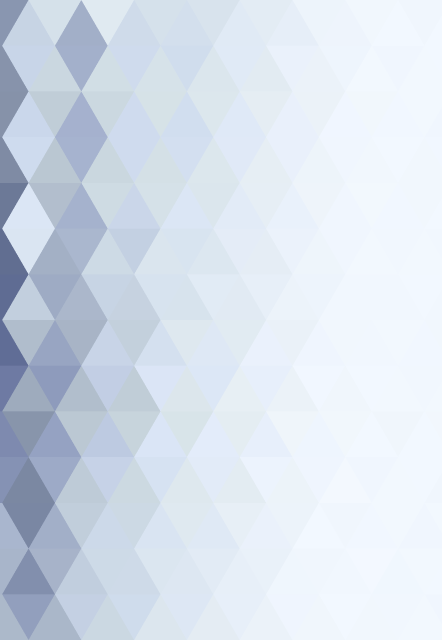
Reproduce this background procedurally as a WebGL 1 fragment shader.

```glsl
precision highp float;

uniform vec2 u_resolution;

const float ROWS = 14.0;
const float HALF_SIDE = 0.57735;    // half a triangle side, in row heights
const float GRID_SHIFT = 0.047;     // left offset of the lattice, in row heights
const float FAR_TONE = 0.88;
const float FAR_RISE = 0.09;
const float TONE_RIPPLE = 0.009;
const float HUE_SWING = 0.025;
const float PI = 3.14159265;
const int SAMPLES = 3;              // smoothing samples per axis

float bump(float x, float centre, float width) {
  float d = (x - centre) / width;
  return exp(-d * d);
}

// Column and row of the triangle that holds p; rows count from the top.
vec2 triangleAt(vec2 p) {
  vec2 q = vec2((p.x - GRID_SHIFT) / HALF_SIDE, ROWS - p.y);
  vec2 cell = floor(q);
  vec2 f = q - cell;
  float parity = mod(cell.x + cell.y, 2.0);
  float edge = mix(1.0 - f.y, f.y, parity);
  return vec2(cell.x - 1.0 + step(edge, f.x), cell.y);
}

// Each of the dark left columns has its own rise and fall down the rows.
float columnTone(float column, float row) {
  if (column < -0.5) {
    return 0.59 - 0.18 * bump(row, 6.0, 2.7) + 0.13 * step(10.5, row);
  }
  if (column < 0.5) {
    return mix(0.83, 0.53, smoothstep(5.0, 10.5, row))
      + 0.07 * bump(row, 4.2, 1.6) + 0.09 * smoothstep(11.5, 13.0, row);
  }
  if (column < 1.5) {
    float d = row - 7.7;
    return 0.61 + max(-0.035 * d, 0.022 * d);
  }
  if (column < 2.5) {
    return 0.69 + 0.02 * smoothstep(2.0, 4.0, row)
      + 0.10 * smoothstep(6.0, 11.0, row);
  }
  if (column < 3.5) {
    return 0.85 + 0.06 * bump(row, 0.0, 0.9) - 0.055 * bump(row, 8.5, 1.6);
  }
  if (column < 4.5) {
    return 0.865 - 0.055 * bump(row, 7.0, 3.2);
  }
  // Pale columns brighten to the right, sooner near the bottom.
  float ramp = smoothstep(4.0, 14.0, column + 0.15 * row);
  float topDiamonds = 0.02 * bump(column, 6.0, 0.6) * step(row, 3.5);
  return FAR_TONE + FAR_RISE * ramp - topDiamonds;
}

vec3 triangleColor(vec2 id) {
  float column = max(id.x, -1.0);
  float row = id.y;
  float fade = 1.0 - smoothstep(3.0, 14.0, column);

  // Layered sines vary the tone; neighbouring columns swing in hue.
  float ripple = sin(column * 2.4 + row * 1.7) + 0.6 * sin(column * 4.1 - row * 2.3);
  float tone = columnTone(column, row) + TONE_RIPPLE * ripple * mix(0.3, 1.0, fade);
  float hue = HUE_SWING * cos(0.5 * (row - 2.5) + PI * column) * mix(0.15, 1.0, fade);

  float red = tone - 0.05 + 0.03 * smoothstep(0.85, 1.0, tone);
  float blue = tone + 0.02 + 0.22 * (1.0 - tone) + hue;
  return vec3(red, tone, blue);
}

void main() {
  vec3 color = vec3(0.0);
  for (int i = 0; i < SAMPLES; i++) {
    for (int j = 0; j < SAMPLES; j++) {
      vec2 offset = (vec2(float(i), float(j)) + 0.5) / float(SAMPLES) - 0.5;
      vec2 p = (gl_FragCoord.xy + offset) / u_resolution.y * ROWS;
      color += triangleColor(triangleAt(p));
    }
  }
  gl_FragColor = vec4(clamp(color / float(SAMPLES * SAMPLES), 0.0, 1.0), 1.0);
}
```
